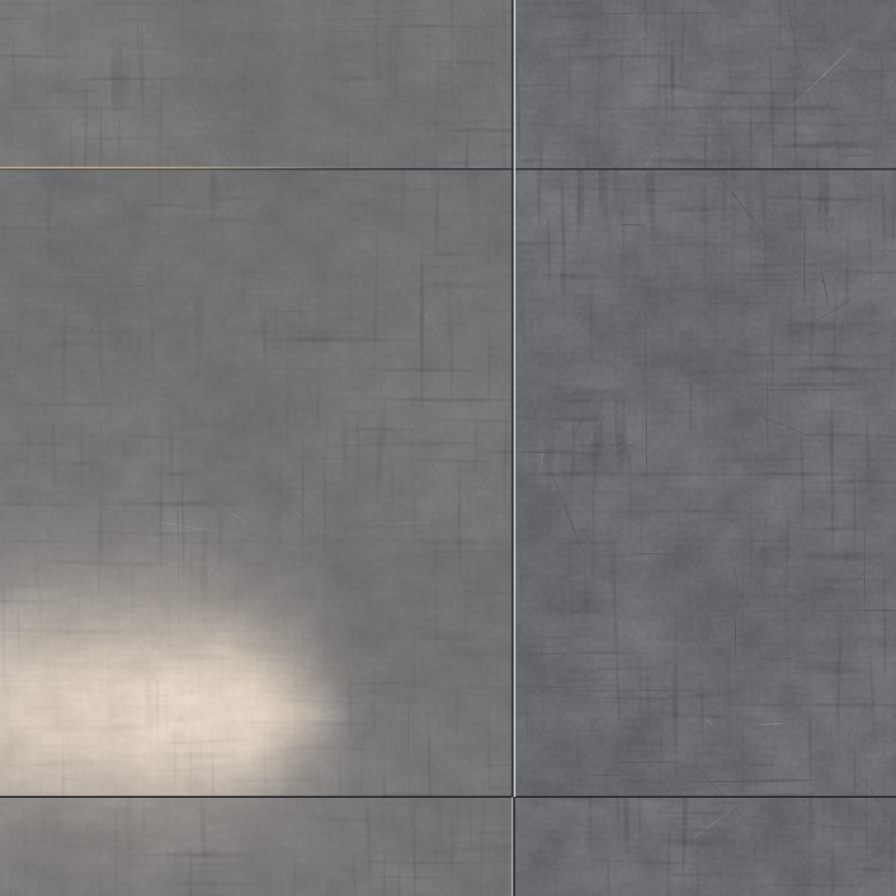
This texture is drawn by a Shadertoy shader. Its source:

```glsl
// Scuffed grey metal panels with bevelled joints and a warm soft reflection.

#define JOINT vec2(0.5730, 0.1107)   // crossing of two joints
#define PANEL 0.7005                 // panel side
#define JOINT_WIDTH 0.0012           // half width of the dark groove
#define BEVEL_WIDTH 0.0010           // half width of the lit edge
#define SCRATCH_WIDTH 0.0011
#define WEAR 0.060                   // scratch contrast
#define STEEL vec3(0.446, 0.447, 0.456)
#define WARM_LIGHT vec3(0.375, 0.335, 0.275)
#define GROOVE vec3(0.17, 0.175, 0.19)
#define COOL_EDGE vec3(0.80, 0.83, 0.85)
#define WARM_EDGE vec3(0.76, 0.67, 0.53)
#define GLOW_Y 0.205                 // height of the reflection

float hash(vec2 p) {
    vec3 q = fract(p.xyx * vec3(0.1031, 0.1030, 0.0973));
    q += dot(q, q.yzx + 33.33);
    return fract((q.x + q.y) * q.z);
}

vec2 gradient(vec2 cell) {
    float a = 6.2832 * hash(cell);
    return vec2(cos(a), sin(a));
}

float gradientNoise(vec2 p) {
    vec2 i = floor(p), f = fract(p);
    vec2 u = f * f * f * (f * (f * 6.0 - 15.0) + 10.0);
    vec2 e = vec2(1.0, 0.0);
    float low = mix(dot(gradient(i), f), dot(gradient(i + e), f - e), u.x);
    float high = mix(dot(gradient(i + e.yx), f - e.yx), dot(gradient(i + 1.0), f - 1.0), u.x);
    return mix(low, high, u.y);
}

float fbm(vec2 p) {
    float sum = 0.0, amp = 1.0;
    for (int i = 0; i < 5; i++) {
        sum += amp * gradientNoise(p);
        p = mat2(1.6, 1.2, -1.2, 1.6) * p + 17.3;
        amp *= 0.6;
    }
    return sum;
}

// Antialiased line of given half width around d = 0
float line(float d, float width, float px) {
    return clamp((width - abs(d)) / px + 0.5, 0.0, 1.0) * min(1.0, 2.0 * width / px);
}

// Faded random strokes; aligned = 1 keeps them horizontal or vertical
float scratches(vec2 p, int count, float seed, float aligned, float px) {
    float sum = 0.0, width = max(SCRATCH_WIDTH, px);
    for (int i = 0; i < count; i++) {
        vec2 key = vec2(float(i) * 3.7 + 1.0, seed);
        vec2 center = vec2(hash(key), hash(key + 41.0));
        float turn = hash(key + 83.0), size = hash(key + 127.0);
        float angle = mix(turn * 3.1416, floor(turn * 2.0) * 1.5708 + 0.02 * (size - 0.5), aligned);
        float c = cos(angle), s = sin(angle);
        vec2 q = mat2(c, -s, s, c) * (p - center);
        q.y += 0.6 * (size - 0.5) * q.x * q.x * (1.0 - aligned);
        float reach = mix(0.02, 0.12 + 0.06 * aligned, size * size);
        float stroke = 1.0 - smoothstep(0.0, width, abs(q.y));
        stroke *= 1.0 - smoothstep(0.3 * reach, reach, abs(q.x));
        sum += stroke * (0.25 + 0.75 * hash(key + 191.0)) * SCRATCH_WIDTH / width;
    }
    return sum;
}

void mainImage(out vec4 fragColor, in vec2 fragCoord) {
    vec2 uv = fragCoord / iResolution.xy;
    float px = 1.0 / iResolution.y;
    vec2 local = (uv - JOINT) / PANEL;
    vec2 id = floor(local);
    vec2 d = (local - round(local)) * PANEL;
    float rightSide = step(0.0, id.x);
    float lowerRow = step(id.y, -0.5);
    float upperRow = step(0.5, id.y);
    vec2 p = uv + id * 5.3;

    // Cloudy patina, brushed grain and fine mottling
    float cloud = fbm(p * 4.5 + 3.0);
    float patches = fbm(p * vec2(19.0, 23.0) + 9.0);
    float grain = gradientNoise(p * vec2(16.0, 230.0)) + 0.5 * gradientNoise(p * vec2(200.0, 12.0));
    float hairline = max(gradientNoise(p * vec2(7.0, 120.0) + 31.0) - 0.22, 0.0)
                   + max(gradientNoise(p * vec2(120.0, 7.0) + 57.0) - 0.22, 0.0);
    float speck = gradientNoise(p * 190.0);
    float roughness = mix(0.7, 1.0, rightSide);
    vec3 color = STEEL - vec3(0.026, 0.023, 0.018) * rightSide;
    color += roughness * (0.042 * cloud + 0.036 * patches + 0.014 * grain + 0.024 * speck);
    color -= roughness * 0.13 * hairline * clamp(0.8 + 1.5 * cloud, 0.1, 1.6);

    // Scratches, broken up by the patina
    float wear = WEAR * mix(0.55, 1.15, rightSide) * clamp(0.8 + 1.4 * patches, 0.1, 1.6);
    color -= wear * scratches(uv, 100, 5.0, 1.0, px);
    color -= wear * scratches(uv, 46, 29.0, 0.0, px);
    color += 1.3 * wear * scratches(uv, 36, 61.0, 0.0, px);

    // Warm reflection with a soft rounded end, dimmer on the panel below
    float dy = uv.y - GLOW_Y;
    float band = exp(-dy * dy / mix(0.0180, 0.0155, step(0.0, dy)));
    float end = 1.0 - smoothstep(0.30 - 0.9 * abs(dy), 0.415, uv.x);
    float glow = band * end * mix(1.0, 0.40, lowerRow) * mix(0.90, 1.0, smoothstep(0.0, 0.2, uv.x));
    vec2 spread = (uv - vec2(0.14, GLOW_Y)) / vec2(0.30, 0.23);
    float halo = exp(-dot(spread, spread)) * (1.0 - rightSide);
    float topHaze = upperRow * (1.0 - smoothstep(0.0, 0.55, uv.x));
    color += WARM_LIGHT * glow * (1.0 + 0.04 * patches + 0.04 * grain);
    color += vec3(0.055, 0.040, 0.026) * halo + vec3(0.020, 0.010, 0.001) * topHaze;

    // Horizontal joints: groove and fading warm edge
    float leftFade = 1.0 - smoothstep(0.12, 0.46, uv.x);
    float topJoint = step(0.5, uv.y);
    float depth = mix(0.95, 0.75, topJoint) * (1.0 - 0.5 * leftFade * topJoint);
    color = mix(color, GROOVE, depth * line(d.y, JOINT_WIDTH, px));
    color = mix(color, WARM_EDGE, leftFade * mix(0.15, 0.95, topJoint) * line(d.y - 0.0018, BEVEL_WIDTH, px));

    // Vertical joint: the lit edge changes side in the bottom row
    float side = mix(1.0, -1.0, lowerRow);
    color = mix(color, GROOVE, 0.85 * line(d.x + 0.0010 * side, JOINT_WIDTH, px));
    color = mix(color, COOL_EDGE, mix(0.95, 0.45, lowerRow) * line(d.x - 0.0014 * side, BEVEL_WIDTH, px));

    fragColor = vec4(clamp(color, 0.0, 1.0), 1.0);
}
```
